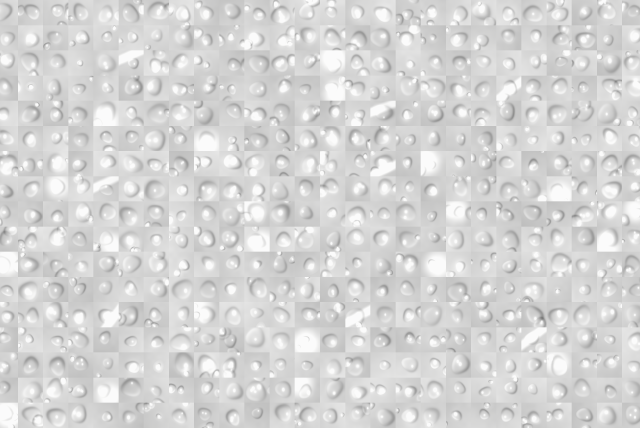
Give the GLSL for this texture, as a Shadertoy shader.

```glsl
const float ROWS = 17.0;             // tiles down; square tiles meet at the centre line
const int SAMPLES = 3;               // antialiasing grid per side
const int SIDE_DROPS = 3;            // possible extra drops per tile
const int MAX_GLINTS = 4;
const float TONE_MIN = 0.785;
const float TONE_MAX = 0.865;
const float GRADIENT = 0.055;        // tone drift across a tile
const float RIM_DARK = 0.17;
const float RIM_LIGHT = 0.075;
const float RIM_WIDTH = 0.17;
const float GLINT_LIGHT = 0.30;
const float SIDE_CHANCE = 0.30;
const float GLARE_CHANCE = 0.065;
const float GRAIN = 0.018;
const vec3 TINT = vec3(1.0, 1.0, 0.998);
const float TAU = 6.2831853;

vec4 hash4(vec2 cell, float salt) {
    vec4 h = fract(vec4(cell.xyx, salt) * vec4(0.1031, 0.1030, 0.0973, 0.1099));
    h += dot(h, h.wzxy + 33.33);
    return fract((h.xxyz + h.yzzw) * h.zywx);
}

float valueNoise(vec2 p) {
    vec2 i = floor(p), f = fract(p);
    f = f * f * (3.0 - 2.0 * f);
    float low = mix(hash4(i, 91.0).x, hash4(i + vec2(1, 0), 91.0).x, f.x);
    float high = mix(hash4(i + vec2(0, 1), 91.0).x, hash4(i + 1.0, 91.0).x, f.x);
    return mix(low, high, f.y);
}

vec2 direction(float angle) {
    return vec2(cos(angle), sin(angle));
}

float bell(float x) {
    return exp(-x * x);
}

// Refracting drop: shaded body, dark and bright rim arcs, bright glints
float addDrop(float tone, vec2 offset, float radius, vec2 light, vec2 cell, float salt) {
    vec4 shape = hash4(cell, salt);
    vec4 look = hash4(cell, salt + 1.0);
    vec2 axis = direction(shape.x * TAU);
    vec2 v = vec2(dot(offset, axis), dot(offset, vec2(-axis.y, axis.x))) / radius;
    v.y *= 1.0 + 0.35 * shape.y;
    float angle = atan(v.y, v.x);
    float d = length(v) / (1.0 + 0.06 * sin(3.0 * angle + shape.z * TAU));
    if (d > 2.2) return tone;

    float blur = mix(0.06, 0.35, look.x * look.x);
    float inside = 1.0 - smoothstep(1.0 - blur, 1.0 + blur, d);
    float facing = dot(offset, light) / max(length(offset), 0.001);
    float strength = mix(0.45, 1.0, look.y);
    float width = RIM_WIDTH + 0.4 * blur;

    tone += inside * (0.025 * (look.z - 0.4) - 0.045 * facing * d);
    tone -= RIM_DARK * strength * bell((d - 0.91) / width) * smoothstep(-0.6, 1.0, facing);
    tone += RIM_LIGHT * strength * bell((d - 0.84) / width) * smoothstep(0.0, 1.0, -facing);
    tone -= 0.035 * strength * bell((d - 1.0) / 0.11);

    // Window reflections scattered over the body
    int glints = 1 + int(look.w * look.w * float(MAX_GLINTS));
    for (int i = 0; i < MAX_GLINTS; i++) {
        if (i >= glints) break;
        vec4 g = hash4(cell, salt + 2.0 + float(i));
        vec2 place = direction(g.x * TAU) * 0.6 * g.y * radius;
        float size = mix(0.035, 0.11, g.z * g.z) * (0.5 + 1.6 * radius);
        float away = length((offset - place) * vec2(1.0 + 0.4 * g.w, 1.0));
        tone += GLINT_LIGHT * mix(0.5, 1.0, g.w) * bell(away / size);
        tone += 0.05 * bell(away / (size * 3.0));
    }
    return tone;
}

// Overexposed patch or diagonal streak
float addGlare(float tone, vec2 q, vec4 rnd) {
    vec2 v = q - (rnd.xy - 0.5) * 0.7;
    vec2 axis = direction(mix(0.3, 1.0, rnd.z));
    float across = dot(v, vec2(-axis.y, axis.x));
    float streak = 1.0 - smoothstep(0.08, 0.24, abs(across));
    float patchLight = 1.0 - smoothstep(0.15, 0.75, length(v));
    return tone + 0.19 * (rnd.w < 0.4 ? streak : patchLight);
}

float tileTone(vec2 p) {
    vec2 cell = floor(p);
    vec2 q = fract(p) - 0.5;
    vec4 base = hash4(cell, 1.0);
    vec4 main = hash4(cell, 2.0);
    vec4 rare = hash4(cell, 3.0);
    vec2 light = direction(mix(-0.7, 2.6, base.y));

    // Backdrop with its own level and drift
    float tone = mix(TONE_MIN, TONE_MAX, base.x);
    tone += GRADIENT * dot(q, direction(base.z * TAU));
    tone += GRAIN * (valueNoise(p * 5.0 + base.w * 40.0) - 0.5);
    if (rare.x < GLARE_CHANCE) tone = addGlare(tone, q, hash4(cell, 4.0));

    // Smaller drops, often cut off by the tile border
    for (int i = 0; i < SIDE_DROPS; i++) {
        float salt = 10.0 + 10.0 * float(i);
        vec4 side = hash4(cell, salt);
        if (side.x > SIDE_CHANCE) continue;
        vec2 place = direction(side.y * TAU) * mix(0.38, 0.62, side.z);
        tone = addDrop(tone, q - place, mix(0.08, 0.28, side.w), light, cell, salt + 1.0);
    }

    // Main drop near the tile centre
    float radius = mix(0.21, 0.41, main.z) * (main.w < 0.06 ? 0.5 : 1.0);
    return addDrop(tone, q - (main.xy - 0.5) * 0.2, radius, light, cell, 50.0);
}

void mainImage(out vec4 fragColor, in vec2 fragCoord) {
    float sum = 0.0;
    for (int i = 0; i < SAMPLES * SAMPLES; i++) {
        vec2 jitter = (vec2(i % SAMPLES, i / SAMPLES) + 0.5) / float(SAMPLES) - 0.5;
        vec2 p = (fragCoord + jitter - 0.5 * iResolution.xy) / iResolution.y * ROWS;
        sum += clamp(tileTone(p + vec2(64.0, 64.5)), 0.0, 0.985);
    }
    fragColor = vec4(TINT * sum / float(SAMPLES * SAMPLES), 1.0);
}
```
